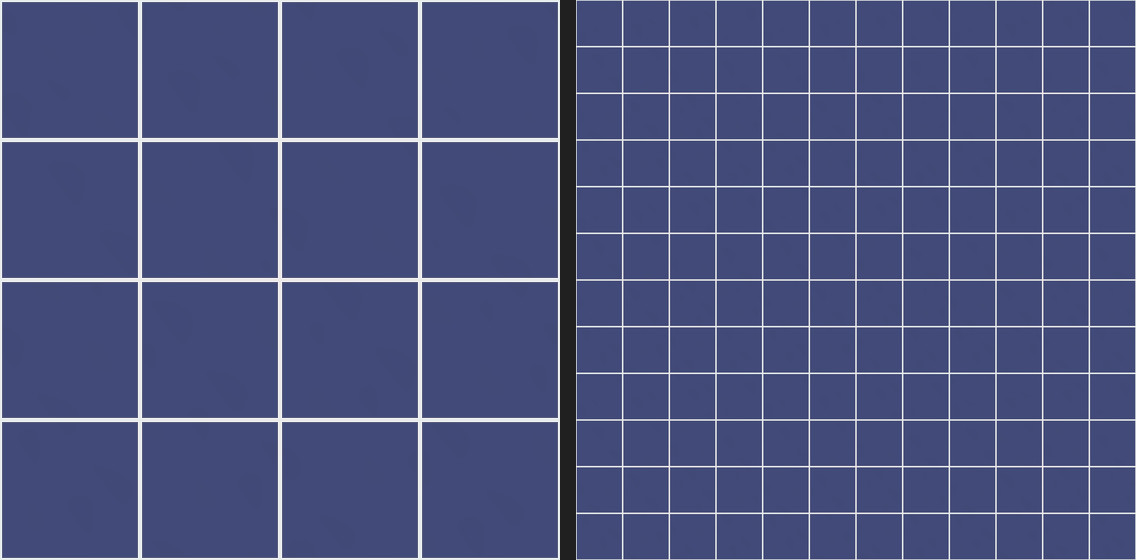
Left, the tile; right, the same tile 3 across and 3 down.
A WebGL 1 fragment shader for this pattern:

```glsl
precision highp float;
// Square glazed tiles in a plain grid, parted by narrow pale grout.
// The distance to the nearest grid line picks the grout, its bevel and the
// dark tile rim; layered periodic sines add a faint tint that wraps.

uniform vec2 u_resolution;

const float TAU = 6.2831853;
const float TILES = 4.0;           // repeats across and down

// Half-widths of the bands around a grid line, in tile units
const float CORE_HALF = 0.0075;
const float BEVEL_HALF = 0.0138;
const float GROUT_HALF = 0.0158;
const float RIM_HALF = 0.0210;

const vec3 GLAZE = vec3(0.255, 0.290, 0.470);
const vec3 RIM = vec3(0.225, 0.248, 0.400);
const vec3 GROUT_EDGE = vec3(0.75);
const vec3 GROUT_BEVEL = vec3(0.97, 0.97, 0.98);
const vec3 GROUT_CORE = vec3(0.91, 0.92, 0.92);

const vec3 COOL_SHIFT = vec3(-0.016, 0.008, 0.004);
const float MOTTLE = 0.0025;       // brightness variation of the glaze

// Pixel coverage of a band reaching halfWidth from the grid line
float band(float dist, float halfWidth, float pixel) {
    return clamp((halfWidth - dist) / pixel + 0.5, 0.0, 1.0);
}

// Soft variation with whole periods over the canvas
float wrappedWaves(vec2 uv) {
    float a = sin(TAU * (3.0 * uv.x + 2.0 * uv.y));
    float b = sin(TAU * (5.0 * uv.y - 4.0 * uv.x) + a);
    float c = sin(TAU * (9.0 * uv.x + 7.0 * uv.y) + b);
    return (a + b + c) / 3.0;
}

void main() {
    vec2 uv = gl_FragCoord.xy / u_resolution;
    float pixel = TILES / min(u_resolution.x, u_resolution.y);

    // Distance to the nearest grid line, in tile units
    vec2 toLine = 0.5 - abs(fract(uv * TILES) - 0.5);
    float dist = min(toLine.x, toLine.y);

    // Grout is cooler towards the canvas border and warmer in the middle
    float coolness = 0.5 * (cos(TAU * uv.x) + cos(TAU * uv.y));
    vec3 tint = COOL_SHIFT * coolness;

    // Layers from the glaze inwards to the middle of the grout
    vec3 color = GLAZE + MOTTLE * wrappedWaves(uv);
    color = mix(color, RIM, band(dist, RIM_HALF, pixel));
    color = mix(color, GROUT_EDGE, band(dist, GROUT_HALF, pixel));
    color = mix(color, GROUT_BEVEL + tint, band(dist, BEVEL_HALF, pixel));
    color = mix(color, GROUT_CORE + tint, band(dist, CORE_HALF, pixel));

    gl_FragColor = vec4(color, 1.0);
}
```
